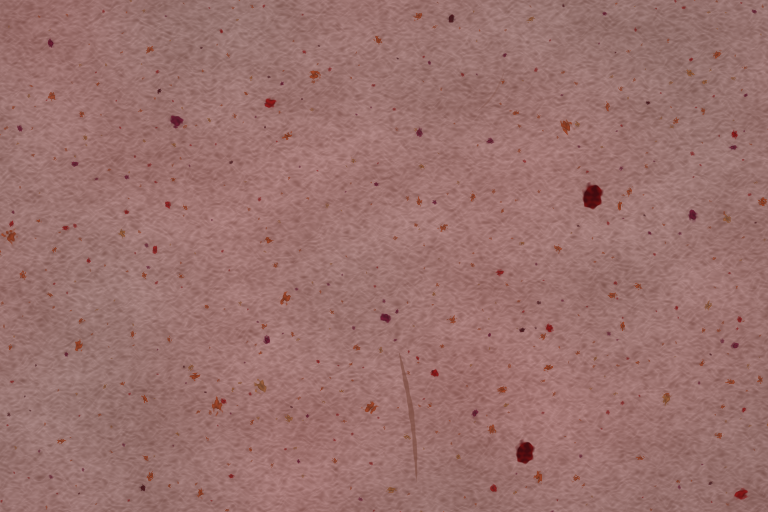
A WebGL 2 fragment shader for this texture:

```glsl
#version 300 es
precision highp float;

uniform vec2 u_resolution;
out vec4 fragColor;

// Paper
const vec3 PAPER_DARK = vec3(0.580, 0.418, 0.400);
const vec3 PAPER_LIGHT = vec3(0.632, 0.474, 0.460);
const vec3 BLUSH = vec3(0.030, -0.012, -0.008);
const vec2 FIBRE_SCALE = vec2(42.0, 115.0);
const float FIBRE_SPREAD = 0.55;
const float FIBRE_CONTRAST = 5.2;
const float GRAIN_CONTRAST = 0.9;
const float MOTTLE_CONTRAST = 0.9;
const float VIGNETTE = 0.07;

// Specks
const vec3 RUST = vec3(0.50, 0.20, 0.10);
const vec3 OCHRE = vec3(0.49, 0.29, 0.17);
const vec3 CRIMSON = vec3(0.46, 0.05, 0.05);
const vec3 PLUM = vec3(0.33, 0.06, 0.14);
const vec3 MAROON = vec3(0.20, 0.02, 0.04);
const vec3 SCRATCH = vec3(0.47, 0.28, 0.23);
const float TAU = 6.28319;

vec3 hash3(vec2 cell, float seed) {
    uvec3 v = uvec3(ivec3(cell, seed)) * 1664525u + 1013904223u;
    v.x += v.y * v.z; v.y += v.z * v.x; v.z += v.x * v.y;
    v ^= v >> 16u;
    v.x += v.y * v.z; v.y += v.z * v.x; v.z += v.x * v.y;
    return vec3(v >> 8u) / float(1 << 24);
}

float cornerSlope(vec2 cell, vec2 offset) {
    float angle = TAU * hash3(cell, 7.0).x;
    return dot(vec2(cos(angle), sin(angle)), offset);
}

float gradientNoise(vec2 p) {
    vec2 cell = floor(p), f = p - cell;
    vec2 w = f * f * f * (f * (f * 6.0 - 15.0) + 10.0);
    vec2 e = vec2(1.0, 0.0);
    float low = mix(cornerSlope(cell, f), cornerSlope(cell + e, f - e), w.x);
    float high = mix(cornerSlope(cell + e.yx, f - e.yx), cornerSlope(cell + 1.0, f - 1.0), w.x);
    return mix(low, high, w.y);
}

vec2 rotate(vec2 p, float angle) {
    float c = cos(angle), s = sin(angle);
    return vec2(c * p.x + s * p.y, c * p.y - s * p.x);
}

vec3 paper(vec2 p, vec2 uv) {
    // Matted strands, mostly lying across the sheet
    vec2 bend = 0.006 * vec2(gradientNoise(p * 38.0), gradientNoise(p * 38.0 + 50.0));
    float strands = 0.0;
    for (int i = 0; i < 3; i++) {
        vec2 q = rotate(p + bend, (float(i) - 1.0) * FIBRE_SPREAD + 0.05);
        strands += (0.2 - abs(gradientNoise(q * FIBRE_SCALE + float(i) * 31.0))) / 3.0;
    }
    float grain = gradientNoise(p * vec2(95.0, 150.0) + 9.0);
    float mottle = gradientNoise(p * vec2(5.0, 8.0)) + 0.6 * gradientNoise(p * vec2(16.0, 27.0));
    float tone = 0.52 + FIBRE_CONTRAST * strands + GRAIN_CONTRAST * grain + MOTTLE_CONTRAST * mottle;
    vec3 color = mix(PAPER_DARK, PAPER_LIGHT, tone);
    color += BLUSH * gradientNoise(p * 2.6 + 13.0);
    vec2 fromCentre = uv - vec2(0.5, 0.52);
    return color * (1.02 - VIGNETTE * 2.0 * dot(fromCentre, fromCentre));
}

// One jittered flake per cell; rust and ochre are ragged, reds are rounder
vec3 addSpecks(vec3 color, vec2 p, float size, vec2 radii, float density, float opacity, float seed) {
    vec2 q = rotate(p, seed * 0.7) / size;
    vec2 cell = floor(q);
    vec3 place = hash3(cell, seed), look = hash3(cell, seed + 40.0);
    if (place.z > density) return color;
    vec2 local = (q - cell - mix(vec2(0.2), vec2(0.8), place.xy)) * size;
    float radius = mix(radii.x, radii.y, look.x * look.x);
    float kind = look.y;
    vec3 tint = kind < 0.45 ? RUST : kind < 0.65 ? OCHRE : kind < 0.84 ? CRIMSON : kind < 0.95 ? PLUM : MAROON;
    float ragged = kind < 0.65 ? 1.3 : 0.55;
    local = rotate(local, look.z * TAU) * vec2(0.85, 1.0 + 0.4 * ragged * look.z);
    float lumps = gradientNoise(local / radius * 1.3 + cell * 5.3);
    float d = length(local) - radius * (1.0 + ragged * lumps);
    float soft = 0.9 / u_resolution.y + 0.08 * radius;
    float cover = opacity * (1.0 - smoothstep(-soft, soft, d));
    float halo = 0.16 * exp(-max(d, 0.0) / (0.35 * radius));
    color = mix(color, tint, halo * opacity * step(d, radius));
    return mix(color, tint * (1.0 + 0.5 * lumps), cover);
}

vec3 addBlot(vec3 color, vec2 p, float radius) {
    float d = length(p * vec2(1.1, 0.9)) - radius * (1.0 + 0.4 * gradientNoise(p / radius * 1.4 + 3.7));
    float soft = 0.0025;
    float depth = 0.5 + 0.8 * gradientNoise(p / radius * 2.2) - d / radius * 0.3;
    vec3 tint = mix(CRIMSON, MAROON, clamp(depth, 0.0, 0.85));
    return mix(color, tint, 0.96 * (1.0 - smoothstep(-soft, soft, d)));
}

// A bowed, tapering crease from a to b
vec3 addScratch(vec3 color, vec2 p, vec2 a, vec2 b, float width, float opacity) {
    vec2 axis = b - a;
    float t = clamp(dot(p - a, axis) / dot(axis, axis), 0.0, 1.0);
    float bow = 0.008 * sin(t * TAU * 0.5);
    float d = length(p - a - axis * t - bow * normalize(vec2(-axis.y, axis.x)));
    float taper = width * sqrt(t) * (1.0 - t * t) * (1.0 + 0.5 * gradientNoise(p * 45.0));
    return mix(color, SCRATCH, opacity * (1.0 - smoothstep(taper - 0.0015, taper + 0.0015, d)) * smoothstep(0.0, 0.1, 1.0 - t));
}

void main() {
    vec2 uv = gl_FragCoord.xy / u_resolution;
    vec2 p = gl_FragCoord.xy / u_resolution.y;
    vec3 color = paper(p, uv);

    color = addScratch(color, p, vec2(0.78, 0.31), vec2(0.814, 0.05), 0.0085, 0.62);
    color = addScratch(color, p, vec2(0.985, 0.86), vec2(0.93, 0.78), 0.004, 0.3);

    // Dust, flakes and larger crumbs
    color = addSpecks(color, p, 0.032, vec2(0.0012, 0.0032), 0.36, 0.60, 1.0);
    color = addSpecks(color, p, 0.060, vec2(0.0027, 0.0062), 0.36, 0.78, 2.0);
    color = addSpecks(color, p, 0.130, vec2(0.0055, 0.0105), 0.42, 0.88, 3.0);

    for (int i = 0; i < 2; i++) {
        vec2 centre = vec2(1.158, 0.617) - float(i) * vec2(0.132, 0.5);
        color = addBlot(color, p - centre, 0.021 - 0.002 * float(i));
    }
    fragColor = vec4(clamp(color, 0.0, 1.0), 1.0);
}
```
